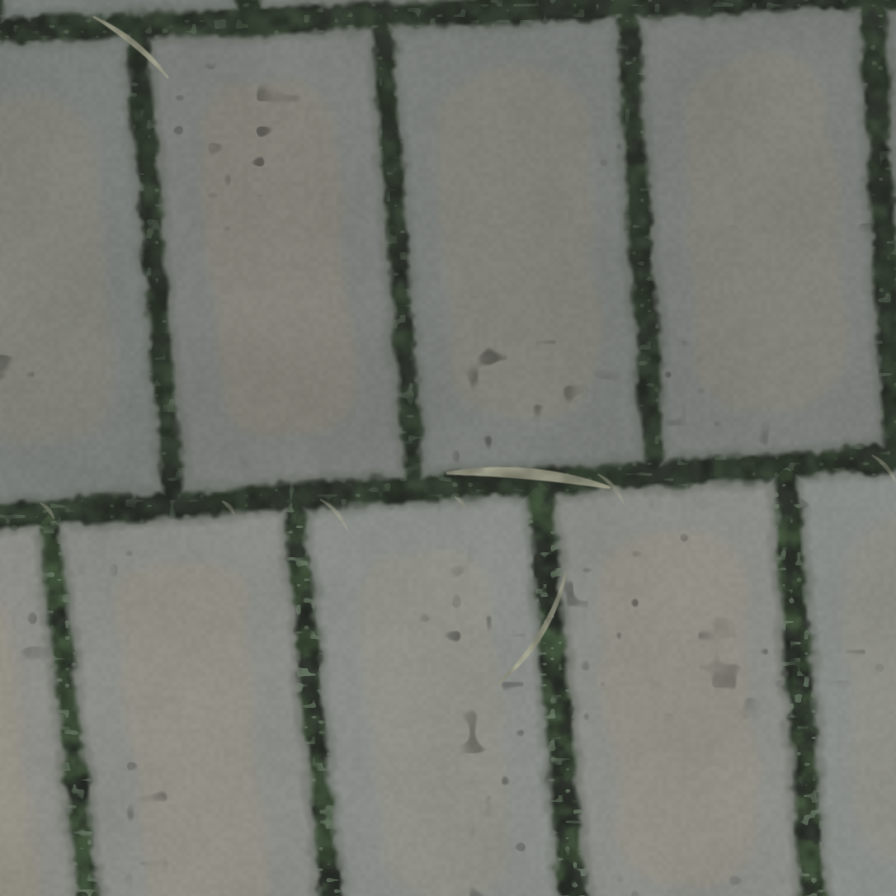
This texture is drawn by a Shadertoy shader. Its source:

```glsl
// Weathered paving bricks in staggered rows, seen slightly askew, with mossy joints.
// A skewed grid gives each brick a cell; distances to its edges draw the joints,
// a rounded box draws the worn centre, and value noise adds moss, grain and stains.

const vec3 SOIL = vec3(0.165, 0.185, 0.16);
const vec3 MOSS = vec3(0.23, 0.29, 0.21);
const vec3 LICHEN = vec3(0.37, 0.43, 0.36);
const vec3 FRINGE = vec3(0.37, 0.40, 0.36);
const vec3 STONE_COOL = vec3(0.468, 0.486, 0.474);
const vec3 STONE_WORN = vec3(0.495, 0.495, 0.462);
const vec3 STRAW = vec3(0.62, 0.62, 0.54);

float hash(vec2 p) {
    vec3 q = fract(p.xyx * 0.1031);
    q += dot(q, q.yzx + 33.33);
    return fract((q.x + q.y) * q.z);
}

float noise(vec2 p) {
    vec2 cell = floor(p), f = fract(p);
    f = f * f * (3.0 - 2.0 * f);
    return mix(mix(hash(cell), hash(cell + vec2(1, 0)), f.x),
               mix(hash(cell + vec2(0, 1)), hash(cell + vec2(1, 1)), f.x), f.y);
}

float fbm(vec2 p) {
    float sum = 0.0, gain = 0.5;
    for (int i = 0; i < 4; i++) {
        sum += gain * noise(p);
        p = p * 2.03 + 17.0;
        gain *= 0.5;
    }
    return sum / 0.9375;
}

float roundedBox(vec2 p, vec2 halfSize, float radius) {
    vec2 q = abs(p) - halfSize + radius;
    return length(max(q, 0.0)) + min(max(q.x, q.y), 0.0) - radius;
}

// Height of the bed joint below the upper full row.
float bedLine(float x) {
    return 0.4245 + 0.064 * x;
}

// Coverage of a thin, bowed, tapering blade from a to b.
float blade(vec2 p, vec2 a, vec2 b, float width, float bow, float pixel) {
    vec2 along = b - a;
    float t = clamp(dot(p - a, along) / dot(along, along), 0.0, 1.0);
    float arch = 4.0 * t * (1.0 - t);
    vec2 spine = a + along * t + bow * arch * vec2(-along.y, along.x);
    float d = length(p - spine) - width * (0.25 + 0.75 * arch);
    return 1.0 - smoothstep(-pixel, 1.5 * pixel, d);
}

vec3 stoneColor(vec2 p, vec2 local, vec2 id) {
    float tone = hash(id + 7.3), shape = hash(id + 31.7);
    vec2 wornHalf = vec2(0.072 + 0.012 * shape, 0.19 + 0.012 * tone);
    float edge = roundedBox(local, wornHalf, mix(0.045, 0.072, shape));
    edge += 0.025 * (fbm(p * 14.0) - 0.5);
    float worn = 1.0 - smoothstep(-0.012, 0.01, edge);
    vec3 color = mix(STONE_COOL, STONE_WORN, worn * mix(0.6, 1.0, tone));
    color += (tone - 0.5) * vec3(0.012, -0.004, -0.01);
    color += id.y < 0.0 ? vec3(0.062, 0.056, 0.05) : vec3(0.0);

    // Broad stains, fine grain and small dark chips.
    color += 0.05 * (fbm(p * 9.0) - 0.5) + 0.025 * (noise(p * 190.0) - 0.5);
    float chips = smoothstep(0.8, 0.92, noise(p * 55.0)) * smoothstep(0.55, 0.75, fbm(p * 7.0 + 4.0));
    return color * (1.0 - 0.3 * chips);
}

vec3 jointColor(vec2 p, float mossiness) {
    float growth = smoothstep(0.3, 0.7, fbm(p * 42.0));
    vec3 color = mix(SOIL, MOSS, growth * mossiness);
    float specks = smoothstep(0.72, 0.9, noise(p * vec2(120.0, 170.0)));
    color = mix(color, LICHEN, specks * mossiness * 0.8);
    return color * (0.82 + 0.36 * noise(p * 85.0));
}

void mainImage(out vec4 fragColor, in vec2 fragCoord) {
    vec2 p = fragCoord / iResolution.xy;
    float pixel = 1.0 / iResolution.y;

    // Skewed grid: v counts rows, u counts bricks along a row.
    float rowHeight = 0.5405 - 0.022 * p.x;
    float v = (p.y - bedLine(p.x)) / rowHeight;
    float row = floor(v);
    // Row layout: start, spacing, lean, fan.
    vec4 layout4 = row == 0.0 ? vec4(0.194, 0.2685, 0.042, 0.005)
                              : vec4(0.0534, 0.2745, 0.056, 0.0075);
    float spacing = layout4.y + layout4.w * v;
    float u = (p.x - layout4.x + layout4.z * v) / spacing;
    vec2 id = vec2(floor(u), row);
    vec2 local = (fract(vec2(u, v)) - 0.5) * vec2(spacing, rowHeight);

    // Distance to the nearest joint, with ragged edges.
    float headHalf = mix(0.0095, 0.0145, hash(vec2(round(u), row) + 3.1));
    float head = abs(u - round(u)) * spacing - headHalf;
    float bed = abs(v - round(v)) * rowHeight - 0.0145;
    float d = min(head, bed) + 0.007 * (noise(p * 38.0) - 0.5) + 0.005 * (noise(p * 125.0) - 0.5);
    float mossiness = head < bed && row < 0.0 ? 1.0 : 0.5;

    vec3 color = stoneColor(p, local, id);
    color = mix(color, FRINGE, 0.55 * (1.0 - smoothstep(0.0, 0.014, d)));
    color = mix(jointColor(p, mossiness), color, smoothstep(-0.005, 0.003 + pixel, d));

    // Dry grass: a few long blades, then short bits caught along the bed joint.
    float straw = blade(p, vec2(0.50, 0.472), vec2(0.68, 0.456), 0.006, 0.04, pixel);
    straw = max(straw, blade(p, vec2(0.632, 0.362), vec2(0.556, 0.237), 0.003, 0.08, pixel));
    straw = max(straw, blade(p, vec2(0.105, 0.981), vec2(0.187, 0.914), 0.003, 0.05, pixel));
    for (int i = 0; i < 6; i++) {
        vec2 seed = vec2(float(i), 5.0);
        float x = (float(i) + hash(seed)) / 6.0;
        vec2 a = vec2(x, bedLine(x) + 0.03 * (hash(seed + 9.0) - 0.5));
        vec2 b = a + vec2(0.035, -0.04) * (0.3 + 0.7 * hash(seed + 21.0));
        straw = max(straw, 0.6 * blade(p, a, b, 0.002, 0.08, pixel));
    }
    color = mix(color, STRAW * (0.8 + 0.3 * noise(p * 90.0)), 0.85 * straw);
    fragColor = vec4(color, 1.0);
}
```
